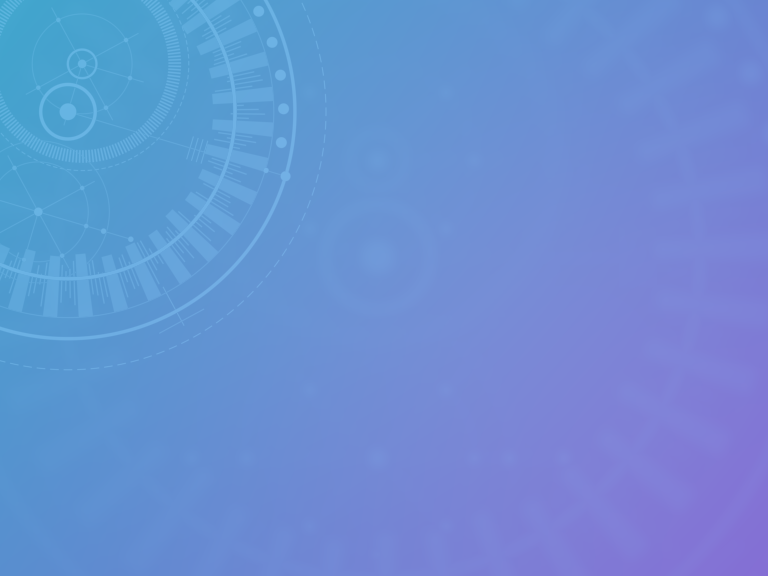
This background is drawn by a WebGL 2 fragment shader. Its source:

```glsl
#version 300 es
precision highp float;
// Blue to violet gradient with a fine line-work dial in the upper left corner
// and a large, blurred echo of the same dial behind it. One dial function draws
// both, in units of 1/100 of its outer radius, with a variable edge softness.

uniform vec2 u_resolution;
out vec4 fragColor;

#define DIAL_CENTER vec2(0.118, 0.194)
#define DIAL_UNIT 0.00394
#define DIAL_TILT 0.288
#define ECHO_CENTER vec2(0.656, 0.446)
#define ECHO_UNIT 0.0076
#define ECHO_BLUR 2.4
#define ECHO_STRENGTH 0.26
#define CYAN vec3(0.24, 0.645, 0.80)
#define VIOLET vec3(0.48, 0.41, 0.82)
#define GLOW vec3(0.08, 0.045, 0.025)
#define INK vec3(0.55, 0.82, 1.0)

const float TAU = 6.2831853;

float hash(vec2 p) {
    return fract(sin(dot(p, vec2(127.1, 311.7))) * 43758.5453);
}

// Coverage of the interval lo..hi with soft edges
float band(float x, float lo, float hi, float soft) {
    return smoothstep(-soft, soft, x - lo) - smoothstep(-soft, soft, x - hi);
}

float ring(float r, float radius, float halfWidth, float soft) {
    return band(r, radius - halfWidth, radius + halfWidth, soft);
}

float disc(vec2 p, float radius, float soft) {
    return smoothstep(-soft, soft, radius - length(p));
}

float stroke(vec2 p, vec2 a, vec2 b, float soft) {
    vec2 ab = b - a;
    float h = clamp(dot(p - a, ab) / dot(ab, ab), 0.0, 1.0);
    return ring(length(p - a - ab * h), 0.0, 0.2, soft);
}

vec2 rotate(vec2 p, float angle) {
    float c = cos(angle), s = sin(angle);
    return vec2(c * p.x + s * p.y, c * p.y - s * p.x);
}

// Small hub: circle with spokes every eighth turn and end dots
float spokedHub(vec2 p, float soft) {
    float r = length(p);
    float eighth = TAU / 8.0;
    float k = round(atan(p.y, p.x) / eighth);
    vec2 f = rotate(p, k * eighth);
    float on = step(0.3, hash(vec2(mod(k, 8.0), 4.0)));
    float v = 0.22 * ring(r, 22.0, 0.2, soft) + 0.4 * disc(p, 1.9, soft);
    v = max(v, 0.25 * on * stroke(f, vec2(0), vec2(28, 0), soft));
    return max(v, 0.35 * on * disc(f - vec2(22, 0), 1.0, soft));
}

// Toothed band: radial bars with fine strokes of random length between them
float barBand(float r, float angle, float soft) {
    float cell = angle / TAU * 36.0 + 0.15;
    float id = mod(round(cell), 36.0);
    float arc = (cell - round(cell)) * TAU / 36.0;
    float start = 62.0 + 4.0 * hash(vec2(id, 1.0));
    float v = 0.24 * band(r, start, 90.7, soft) * ring(arc * r, 0.0, 0.035 * r, soft);
    float gap = fract(cell), gapId = mod(floor(cell), 36.0);
    for (int i = 0; i < 4; i++) {
        float n = float(i);
        float across = (gap - 0.29 - 0.14 * n) * r * TAU / 36.0;
        float lo = 65.0 + 10.0 * hash(vec2(gapId, n + 2.0));
        float hi = 77.0 + 10.0 * hash(vec2(gapId, n + 7.0));
        v = max(v, 0.28 * band(r, lo, hi, soft) * ring(across, 0.0, 0.28, soft));
    }
    return v;
}

float dashedRing(float r, float angle, float radius, float count, float soft) {
    float arc = (fract(angle / TAU * count) - 0.5) * TAU * radius / count;
    return ring(r, radius, 0.2, soft) * ring(arc, 0.0, 0.32 * TAU * radius / count, soft);
}

float dial(vec2 p, float soft) {
    float r = length(p), angle = atan(p.y, p.x);
    float v = barBand(r, angle, soft);

    // Main rings and central hub
    v = max(v, 0.4 * ring(r, 100.0, 0.75, soft));
    v = max(v, 0.42 * ring(r, 73.6, 0.8, soft));
    v = max(v, 0.25 * ring(r, 90.7, 0.2, soft));
    v = max(v, 0.4 * dashedRing(r, angle, 113.7, 120.0, soft));
    v = max(v, 0.42 * max(ring(r, 12.0, 0.75, soft), disc(p, 3.7, soft)));

    // Upper gear with fine ticks, and lower hub with a long axis
    vec2 g = p + vec2(0, 22), l = p - vec2(0, 46);
    float gr = length(g), ga = atan(g.y, g.x);
    float tick = (fract(ga / TAU * 180.0) - 0.5) * gr * TAU / 180.0;
    v = max(v, 0.35 * band(gr, 38.0, 43.6, soft) * ring(tick, 0.0, 0.35, soft));
    v = max(v, 0.35 * dashedRing(gr, ga, 47.0, 96.0, soft));
    v = max(v, 0.4 * ring(gr, 6.3, 0.5, soft));
    v = max(v, max(spokedHub(g, soft), spokedHub(l, soft)));
    v = max(v, 0.22 * ring(length(l), 31.3, 0.2, soft));
    v = max(v, 0.25 * stroke(l, vec2(-43, 0), vec2(43, 0), soft));
    vec2 m = vec2(abs(l.x), l.y);
    v = max(v, 0.38 * max(disc(m - vec2(30, 0), 1.2, soft), disc(m - vec2(42.5, 0), 1.2, soft)));

    // Pointer, hatch marks and diagonal cross
    v = max(v, 0.25 * stroke(p, vec2(0), vec2(100, 0), soft));
    v = max(v, 0.42 * max(disc(p - vec2(100, 0), 2.2, soft), disc(p - vec2(91, 0), 1.2, soft)));
    vec2 hatch = vec2(mod(p.x - 55.0, 2.2) - 1.1, p.y);
    v = max(v, 0.35 * step(abs(p.x - 59.4), 4.4) * stroke(hatch, vec2(0, -5), vec2(0, 5), soft));
    vec2 d = rotate(p, TAU / 8.0);
    v = max(v, 0.35 * stroke(d, vec2(88, 0), vec2(107, 0), soft));
    v = max(v, 0.3 * stroke(d, vec2(105, -11), vec2(105, 11), soft));

    // Row of beads inside the outer ring
    float bead = angle / TAU * 40.0 - 0.08, id = round(bead);
    vec2 q = vec2(r - 95.0, (bead - id) * TAU / 40.0 * 95.0);
    return max(v, 0.42 * step(abs(id + 4.0), 3.0) * disc(q, 2.4, soft));
}

void main() {
    // Height is one unit; y runs downward from the top edge
    vec2 p = vec2(gl_FragCoord.x, u_resolution.y - gl_FragCoord.y) / u_resolution.y;
    float aspect = u_resolution.x / u_resolution.y;
    vec3 color = mix(CYAN, VIOLET, 0.6 * p.x / aspect + 0.4 * p.y);
    vec2 fromGlow = p - vec2(0.9, 0.56);
    color += GLOW * exp(-2.0 * dot(fromGlow, fromGlow));

    float echo = dial((p - ECHO_CENTER) / ECHO_UNIT, ECHO_BLUR);
    color = mix(color, INK, ECHO_STRENGTH * echo * mix(0.6, 1.0, smoothstep(0.1, 0.6, p.x)));
    float pixel = 0.8 / (u_resolution.y * DIAL_UNIT);
    vec2 local = rotate((p - DIAL_CENTER) / DIAL_UNIT, DIAL_TILT);
    color = mix(color, INK, dial(local, pixel));
    fragColor = vec4(color, 1.0);
}
```
